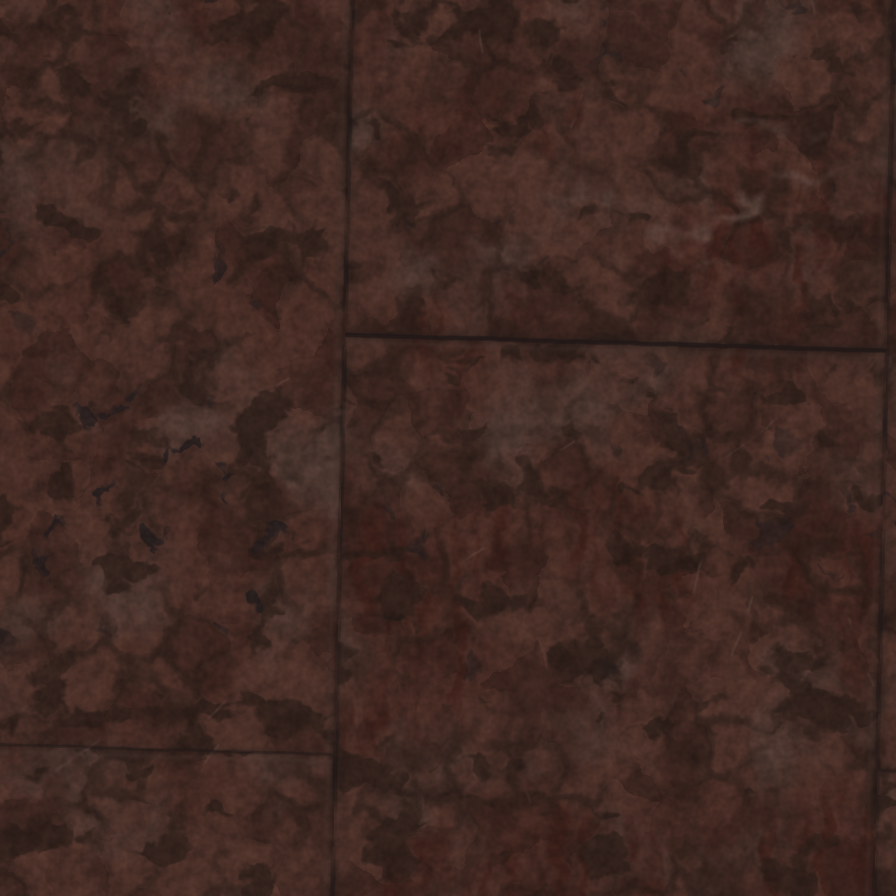
Reproduce this texture procedurally as a Shadertoy shader.

```glsl
const vec2 TILE_SIZE = vec2(0.605, 0.938);
const vec2 TILE_ORIGIN = vec2(0.371, 0.638);
const vec2 TILE_TILT = vec2(0.022, 0.030);
const float SEAM_WIDTH = 0.0024;
const float PEBBLE_DENSITY = 18.0;
const int SCRATCH_COUNT = 16;
const vec2 VEIN_CENTER = vec2(0.79, 0.79);
const vec2 VEIN_REACH = vec2(0.15, 0.08);

const vec3 BODY = vec3(0.292, 0.187, 0.157);
const vec3 SHADE = vec3(0.232, 0.143, 0.121);
const vec3 STAIN = vec3(0.168, 0.113, 0.094);
const vec3 RUST = vec3(0.222, 0.108, 0.086);
const vec3 HAZE = vec3(0.305, 0.232, 0.204);
const vec3 PALE = vec3(0.400, 0.320, 0.285);
const vec3 INK = vec3(0.130, 0.108, 0.112);
const vec3 SEAM = vec3(0.118, 0.090, 0.087);

vec2 hash22(vec2 p) {
    vec3 q = fract(p.xyx * vec3(0.1031, 0.1030, 0.0973));
    q += dot(q, q.yzx + 33.33);
    return fract((q.xx + q.yz) * q.zy);
}

float cornerSlope(vec2 cell, vec2 offset) {
    float angle = 6.2832 * hash22(cell).x;
    return dot(vec2(cos(angle), sin(angle)), offset);
}

// Gradient noise, roughly -1 to 1
float gradientNoise(vec2 p) {
    vec2 i = floor(p), f = fract(p), e = vec2(1.0, 0.0);
    vec2 w = f * f * f * (f * (f * 6.0 - 15.0) + 10.0);
    float low = mix(cornerSlope(i, f), cornerSlope(i + e.xy, f - e.xy), w.x);
    float high = mix(cornerSlope(i + e.yx, f - e.yx), cornerSlope(i + e.xx, f - e.xx), w.x);
    return 1.5 * mix(low, high, w.y);
}

float fbm(vec2 p) {
    float sum = 0.0, amplitude = 0.55;
    for (int i = 0; i < 4; i++) {
        sum += amplitude * gradientNoise(p);
        p = mat2(1.6, 1.2, -1.2, 1.6) * p + 7.3;
        amplitude *= 0.5;
    }
    return sum;
}

// x: distance from a pebble border, y: random tone of the pebble
vec2 pebbles(vec2 p) {
    vec2 base = floor(p);
    float nearest = 9.0, second = 9.0, tone = 0.0;
    for (int y = -1; y <= 1; y++)
    for (int x = -1; x <= 1; x++) {
        vec2 cell = base + vec2(x, y);
        vec2 seed = hash22(cell);
        float d = length(cell + seed - p);
        second = min(second, max(d, nearest));
        if (d < nearest) { nearest = d; tone = seed.y; }
    }
    return vec2(second - nearest, tone);
}

float segmentDistance(vec2 p, vec2 a, vec2 along) {
    vec2 d = p - a;
    return length(d - along * clamp(dot(d, along) / dot(along, along), 0.0, 1.0));
}

void mainImage(out vec4 fragColor, in vec2 fragCoord) {
    vec2 p = fragCoord / iResolution.xy;
    float pixel = 1.0 / iResolution.y;

    // Staggered, slightly tilted tiles
    vec2 grid = (p + TILE_TILT * vec2(-p.y, p.x) - TILE_ORIGIN) / TILE_SIZE;
    float column = floor(grid.x);
    float oddColumn = mod(column, 2.0);
    grid.y += 0.5 * oddColumn;
    vec2 q = p + 3.0 + 9.0 * hash22(vec2(column, floor(grid.y)) + 11.0);

    // Mottled pebbly body
    vec2 warp = vec2(fbm(q * 22.0), fbm(q * 22.0 + 31.0));
    vec2 r = q + 0.022 * warp;
    vec2 pebble = pebbles(r * PEBBLE_DENSITY);
    float mottle = fbm(r * 13.0) + 0.7 * (pebble.y - 0.5);
    vec3 color = mix(SHADE, BODY, smoothstep(-0.38, 0.18, mottle));
    color = mix(color, HAZE, 0.75 * smoothstep(0.0, 0.5, fbm(r * 6.0 + 17.0)));

    // Vertical rusty streaks, strongest on even columns
    float streak = smoothstep(-0.1, 0.6, gradientNoise(vec2(r.x * 60.0, r.y * 7.0)));
    float rusty = smoothstep(-0.2, 0.4, gradientNoise(r * 6.0 + 61.0));
    color = mix(color, RUST, (0.25 + 0.5 * streak) * rusty * mix(1.0, 0.35, oddColumn));

    // Dark gaps and blotchy stains
    float gap = 1.0 - smoothstep(0.05, 0.32, pebble.x);
    float patchy = smoothstep(-0.2, 0.4, gradientNoise(r * 9.0 + 5.0));
    float stain = smoothstep(0.14, 0.32, fbm(r * vec2(13.0, 17.0) + 43.0));
    color = mix(color, STAIN, max(0.6 * gap * patchy, 0.75 * stain));

    // Inky spots, mostly on odd columns
    float ink = smoothstep(0.3, 0.45, fbm(r * 21.0 + 71.0)) * smoothstep(0.0, 0.4, gradientNoise(q * 4.0 + 3.0));
    color = mix(color, INK, ink * mix(0.5, 0.8, oddColumn));

    // Pale broken vein
    vec2 fromVein = (p - VEIN_CENTER) / VEIN_REACH;
    float ridge = 1.0 - smoothstep(0.0, 0.13, abs(fbm(p * vec2(5.0, 8.0) + 2.0)));
    float broken = smoothstep(-0.35, 0.4, gradientNoise(p * 32.0));
    color = mix(color, PALE, 0.7 * ridge * broken * exp(-dot(fromVein, fromVein)));

    // Fine scattered scratches
    for (int i = 0; i < SCRATCH_COUNT; i++) {
        vec2 start = hash22(vec2(i, 5.0) + 2.0);
        vec2 shape = hash22(vec2(i, 23.0) + 8.0);
        float angle = mix(0.5, 2.0, shape.x);
        vec2 along = mix(0.02, 0.11, shape.y) * vec2(cos(angle), sin(angle));
        float d = segmentDistance(p + 0.003 * warp, start, along);
        color = mix(color, PALE, 0.3 * broken * (1.0 - smoothstep(0.0, 0.0015 + pixel, d)));
    }

    // Rough surface grain
    color *= 1.0 + 0.20 * fbm(q * 42.0) + 0.10 * gradientNoise(p * 95.0) + 0.07 * gradientNoise(p * 190.0);

    // Worn seams with soft shadow and a faint lit edge
    vec2 toSeam = (fract(grid + 0.5) - 0.5) * TILE_SIZE;
    toSeam += 0.0015 * vec2(fbm(p * 30.0), fbm(p * 30.0 + 9.0));
    vec2 width = SEAM_WIDTH * vec2(1.2, mix(1.0, 0.5, oddColumn));
    vec2 line = 1.0 - smoothstep(0.5 * width, width + 2.0 * pixel, abs(toSeam));
    vec2 shadow = exp(-abs(toSeam) / (2.5 * width));
    vec2 wear = vec2(0.55 + 0.45 * gradientNoise(p * 18.0), mix(0.85, 0.55, oddColumn));
    vec2 lit = exp(-pow((toSeam + 0.008) / 0.003, vec2(2.0)));
    color = mix(color, HAZE, 0.22 * max(lit.x, lit.y));
    vec2 cover = wear * max(line, 0.6 * shadow);
    color = mix(color, SEAM, clamp(max(cover.x, cover.y), 0.0, 1.0));

    fragColor = vec4(color, 1.0);
}
```
